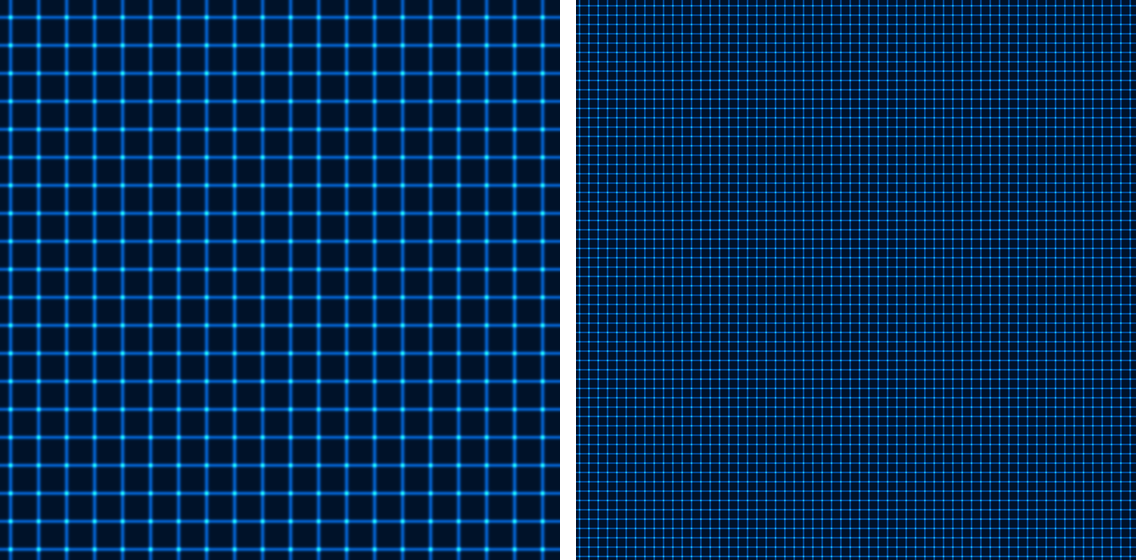
Left, the tile; right, the same tile 3 across and 3 down.
This pattern is drawn by a WebGL 1 fragment shader. Its source:

```glsl
precision highp float;

uniform vec2 u_resolution;

const float CELLS = 20.0;
const vec2 GRID_OFFSET = vec2(0.38);
const vec2 LINE_WIDTH = vec2(0.079, 0.073);
const float NODE_WIDTH = 0.076;

const vec3 NIGHT = vec3(0.0, 0.07, 0.16);
const vec3 LINE_LIGHT = vec3(0.012, 0.30, 0.69);
const vec3 NODE_LIGHT = vec3(0.10, 0.87, 0.92);

// Signed offset from the nearest grid crossing, in cells
vec2 crossingOffset(vec2 uv, float cells, vec2 shift) {
  return fract(uv * cells - shift + 0.5) - 0.5;
}

// Soft falloff: 1 at the centre, 1/e at one width
float glow(float dist, float width) {
  float t = dist / width;
  return exp(-t * t);
}

// Adds light without exceeding white
vec3 screen(vec3 base, vec3 light) {
  return 1.0 - (1.0 - base) * (1.0 - light);
}

void main() {
  vec2 uv = gl_FragCoord.xy / u_resolution;
  vec2 offset = crossingOffset(uv, CELLS, GRID_OFFSET);

  // Glowing vertical and horizontal lines
  vec3 color = screen(NIGHT, LINE_LIGHT * glow(offset.x, LINE_WIDTH.x));
  color = screen(color, LINE_LIGHT * glow(offset.y, LINE_WIDTH.y));

  // Bright node at each crossing
  color = screen(color, NODE_LIGHT * glow(length(offset), NODE_WIDTH));

  gl_FragColor = vec4(color, 1.0);
}
```
